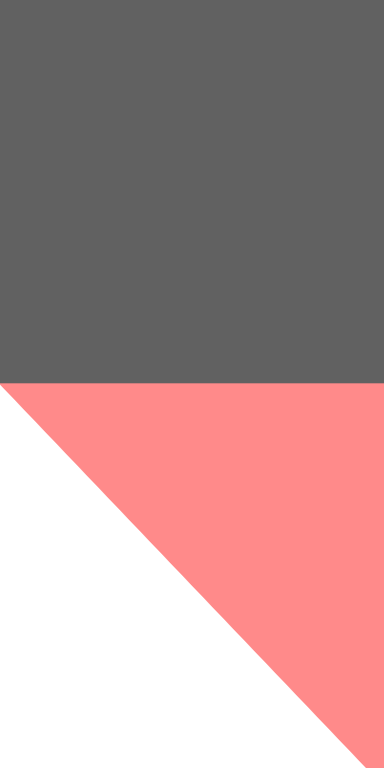
Write a WebGL 1 fragment shader that draws this background.

```glsl
precision highp float;
// Flat three-colour background: a grey upper half above a pink field,
// whose lower left is cut away by a white triangle. Each region is a
// half-plane from a signed distance, smoothed over about one pixel.

uniform vec2 u_resolution;

const vec3 GREY = vec3(0.38);
const vec3 PINK = vec3(1.0, 0.541, 0.541);
const vec3 WHITE = vec3(1.0);

// Canvas units: x spans 0 to 1, y spans 0 to 2.
const float HORIZON = 1.0018;
const vec2 SLOPE_TOP = vec2(0.0, 0.9985);
const vec2 SLOPE_FOOT = vec2(0.953, 0.0);

// Signed distance to the line through a and b, positive on its left side.
float lineDistance(vec2 p, vec2 a, vec2 b) {
  vec2 along = normalize(b - a);
  return dot(p - a, vec2(-along.y, along.x));
}

// Coverage of the positive side of an edge.
float coverage(float signedDistance, float pixel) {
  return clamp(signedDistance / pixel + 0.5, 0.0, 1.0);
}

void main() {
  vec2 p = gl_FragCoord.xy / u_resolution * vec2(1.0, 2.0);
  float pixel = 1.0 / u_resolution.x;

  // Lower half: pink to the right of the diagonal, white to the left.
  float slope = lineDistance(p, SLOPE_TOP, SLOPE_FOOT);
  vec3 color = mix(WHITE, PINK, coverage(slope, pixel));

  // Upper half: plain grey.
  color = mix(color, GREY, coverage(p.y - HORIZON, pixel));

  gl_FragColor = vec4(color, 1.0);
}
```
